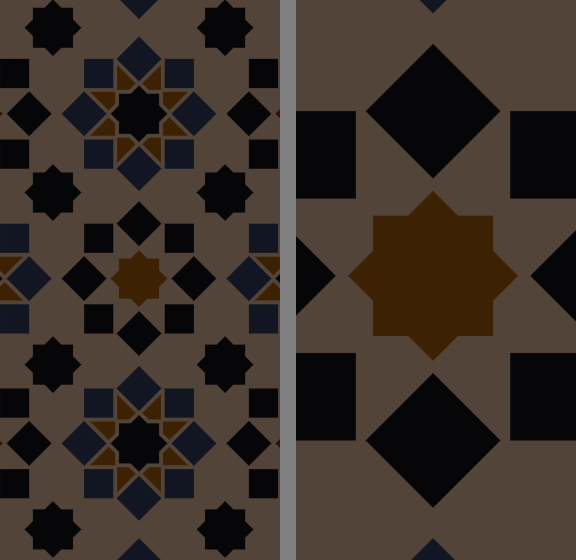
Left: the whole. Right: its middle third, enlarged.
A Shadertoy shader for this pattern:

```glsl
// Dark geometric tiling of eight-fold rosettes, with eight-pointed stars between them

// Lengths are fractions of the canvas width
#define CENTER vec2(0.4965, 1.005)
#define CELL 0.6016         // half period of the layout
#define STEP 0.5885         // distance from a rosette to its neighbour
#define STAR_HALF 0.0716    // half side of the two squares forming a star
#define SQUARE_HALF 0.0521
#define SQUARE_OFFSET 0.144
#define DIAMOND_HALF 0.0567
#define DIAMOND_OFFSET 0.196
#define GAP 0.0138          // grout around the brown shards

const float SQRT2 = 1.41421356;
const vec3 GROUND = vec3(0.32, 0.265, 0.22);
const vec3 BLACK = vec3(0.025, 0.024, 0.03);
const vec3 BLUE = vec3(0.07, 0.085, 0.135);
const vec3 BROWN = vec3(0.24, 0.13, 0.01);
const vec3 RUST = vec3(0.22, 0.06, 0.02);

float squareDist(vec2 p, float halfSide) {
    p = abs(p);
    return max(p.x, p.y) - halfSide;
}

float diamondDist(vec2 p, float halfSide) {
    p = abs(p);
    return (p.x + p.y) / SQRT2 - halfSide;
}

float starDist(vec2 p) {
    return min(squareDist(p, STAR_HALF), diamondDist(p, STAR_HALF));
}

// Four squares on the diagonals and four diamonds on the axes
float ringDist(vec2 p) {
    p = abs(p);
    p = vec2(min(p.x, p.y), max(p.x, p.y));
    return min(squareDist(p - SQUARE_OFFSET, SQUARE_HALF),
               diamondDist(p - vec2(0.0, DIAMOND_OFFSET), DIAMOND_HALF));
}

// Eight shards filling the space between the star and the ring
float shardDist(vec2 p) {
    p = abs(p);
    p = vec2(min(p.x, p.y), max(p.x, p.y));
    float side = p.x - (SQUARE_OFFSET - SQUARE_HALF - GAP);
    float slope = (p.y - p.x - DIAMOND_OFFSET) / SQRT2 + DIAMOND_HALF + GAP;
    return max(max(side, slope), GAP - starDist(p));
}

float coverage(float d) {
    float pixel = 0.7 / iResolution.x;
    return 1.0 - smoothstep(-pixel, pixel, d);
}

void mainImage(out vec4 fragColor, in vec2 fragCoord) {
    // The layout mirrors about its central rosette
    vec2 p = abs(fragCoord / iResolution.x - CENTER);

    // Nearest rosette; odd ones sit slightly closer to the center
    vec2 id = floor(p / CELL + 0.5);
    vec2 q = p - id * CELL + mod(id, 2.0) * (CELL - STEP);
    bool isBlue = id.x != id.y;

    vec3 ringColor = isBlue ? BLUE : BLACK;
    vec3 plainStar = id.x > 0.5 ? RUST : BROWN;
    vec3 starColor = isBlue ? BLACK : plainStar;

    vec3 color = mix(GROUND, ringColor, coverage(ringDist(q)));
    if (isBlue) color = mix(color, BROWN, coverage(shardDist(q)));
    color = mix(color, starColor, coverage(starDist(q)));

    // Black stars between the rosettes
    vec2 between = abs(p - CELL) - 0.5 * STEP;
    color = mix(color, BLACK, coverage(starDist(between)));

    fragColor = vec4(color, 1.0);
}
```
